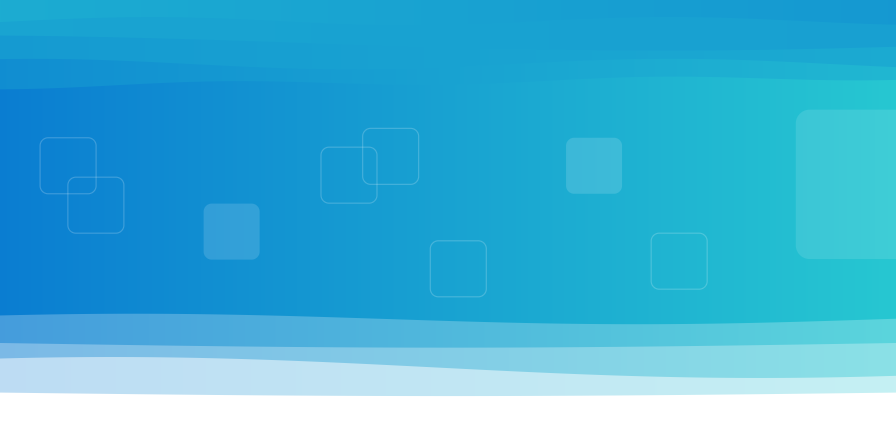
Give the GLSL for this background, as a Shadertoy shader.

```glsl
// Blue to teal banner with translucent waves, rounded squares and a white foot.
#define LEFT_COLOR vec3(0.04, 0.49, 0.82)
#define RIGHT_COLOR vec3(0.15, 0.78, 0.82)
#define TOP_ALPHA 0.22
#define SQUARE_HALF 0.0625
#define SQUARE_RADIUS 0.018
#define PANEL_HALF 0.1667
#define PANEL_RADIUS 0.031
#define LINE_HALF 0.0013
#define LINE_ALPHA 0.20
#define FILL_ALPHA 0.14
#define PANEL_ALPHA 0.11

// Coverage of the region where the signed distance is negative.
float coverage(float dist) {
    return clamp(0.5 - dist * iResolution.y, 0.0, 1.0);
}

float roundedSquare(vec2 p, float halfSize, float radius) {
    vec2 q = abs(p) - halfSize + radius;
    return length(max(q, 0.0)) + min(max(q.x, q.y), 0.0) - radius;
}

// Wave height; shape holds base, amplitude, frequency and crest position.
float wave(float x, vec4 shape) {
    return shape.x + shape.y * cos(shape.z * (x - shape.w));
}

void mainImage(out vec4 fragColor, in vec2 fragCoord) {
    vec2 uv = fragCoord / iResolution.xy;
    vec2 p = vec2(2.0 * uv.x, uv.y);
    vec3 color = mix(LEFT_COLOR, RIGHT_COLOR, uv.x);

    // Top waves carry the mirrored gradient
    vec3 mirrored = mix(RIGHT_COLOR, LEFT_COLOR, uv.x);
    vec4 topWaves[4] = vec4[4](
        vec4(0.953, 0.0090, 5.4, 1.50),
        vec4(0.904, 0.0170, 2.0, -0.10),
        vec4(0.857, 0.0117, 4.4, 1.50),
        vec4(0.807, 0.0065, 6.5, 0.50));
    float tilt[4] = float[4](0.0, 0.0, 0.0, 0.0104);
    for (int i = 0; i < 4; i++) {
        float edge = wave(p.x, topWaves[i]) + tilt[i] * p.x;
        color = mix(color, mirrored, TOP_ALPHA * coverage(edge - p.y));
    }

    // Outlined squares
    vec2 outlined[6] = vec2[6](
        vec2(0.152, 0.630), vec2(0.214, 0.542), vec2(0.779, 0.609),
        vec2(0.872, 0.651), vec2(1.023, 0.400), vec2(1.516, 0.417));
    for (int i = 0; i < 6; i++) {
        float dist = roundedSquare(p - outlined[i], SQUARE_HALF, SQUARE_RADIUS);
        color = mix(color, vec3(1.0), LINE_ALPHA * coverage(abs(dist) - LINE_HALF));
    }

    // Filled squares and the large panel at the right
    vec2 filled[2] = vec2[2](vec2(0.517, 0.483), vec2(1.326, 0.630));
    for (int i = 0; i < 2; i++) {
        float dist = roundedSquare(p - filled[i], SQUARE_HALF, SQUARE_RADIUS);
        color = mix(color, vec3(1.0), FILL_ALPHA * coverage(dist));
    }
    float panel = roundedSquare(p - vec2(1.943, 0.5885), PANEL_HALF, PANEL_RADIUS);
    color = mix(color, vec3(1.0), PANEL_ALPHA * coverage(panel));

    // Bottom waves whiten step by step
    vec4 bottomWaves[4] = vec4[4](
        vec4(0.2880, 0.0117, 2.80, 0.30),
        vec4(0.2344, 0.0104, 1.57, -1.00),
        vec4(0.1797, 0.0234, 2.17, 0.25),
        vec4(0.1237, 0.0078, 1.57, -1.00));
    float whiteness[4] = float[4](0.24, 0.29, 0.50, 1.0);
    for (int i = 0; i < 4; i++) {
        float edge = wave(p.x, bottomWaves[i]);
        color = mix(color, vec3(1.0), whiteness[i] * coverage(p.y - edge));
    }

    fragColor = vec4(color, 1.0);
}
```
